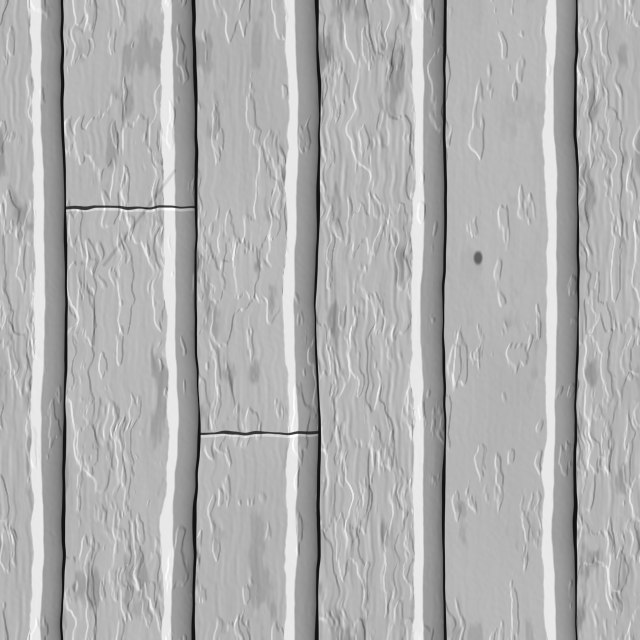
Write a Shadertoy shader that draws this texture map.

```glsl
const float FIRST_SEAM = 0.1;
const float SEAMS[6] = float[6](0.0, 0.206, 0.396, 0.593, 0.8, 1.0);
const float WEAR[5] = float[5](0.56, 0.58, 0.72, 0.08, 0.68);
const float GRAIN[5] = float[5](0.35, 0.35, 0.9, 0.12, 0.65);

float hash(vec2 p) {
    return fract(sin(dot(p, vec2(127.1, 311.7))) * 43758.5453);
}

// Value noise that wraps after the given number of cells
float noise(vec2 uv, vec2 cells, float seed) {
    vec2 p = uv * cells;
    vec2 i = floor(p);
    vec2 f = fract(p);
    f = f * f * (3.0 - 2.0 * f);
    vec2 lo = mod(i, cells) + seed;
    vec2 hi = mod(i + 1.0, cells) + seed;
    float bottom = mix(hash(lo), hash(vec2(hi.x, lo.y)), f.x);
    float top = mix(hash(vec2(lo.x, hi.y)), hash(hi), f.x);
    return mix(bottom, top, f.y);
}

float fbm(vec2 uv, vec2 cells, float seed) {
    float sum = 0.0;
    float amplitude = 0.533;
    for (int octave = 0; octave < 4; octave++) {
        sum += amplitude * noise(uv, cells, seed + float(octave) * 17.0);
        cells *= 2.0;
        amplitude *= 0.5;
    }
    return sum;
}

// Flaking paint layers over fine wood grain
float paintHeight(vec2 uv, float wear, float grain) {
    uv.x += 0.008 * (noise(uv, vec2(24.0, 40.0), 3.0) - 0.5);
    float level = mix(0.76, 0.5, wear);
    float largeFlakes = smoothstep(-0.03, 0.03, fbm(uv, vec2(32.0, 9.0), 11.0) - level);
    float smallFlakes = smoothstep(-0.04, 0.04, fbm(uv, vec2(56.0, 14.0), 29.0) - level - 0.03);
    float fibres = noise(uv, vec2(190.0, 18.0), 41.0);
    float pores = noise(uv, vec2(180.0, 150.0), 53.0);
    return -largeFlakes - 0.8 * smallFlakes + grain * fibres + 0.12 * pores;
}

float band(float x, float lo, float hi, float blur) {
    return smoothstep(lo - blur, lo + blur, x) - smoothstep(hi - blur, hi + blur, x);
}

float segmentDistance(vec2 p, vec2 a, vec2 b) {
    vec2 ab = b - a;
    float along = clamp(dot(p - a, ab) / dot(ab, ab), 0.0, 1.0);
    return length(p - a - ab * along);
}

// Dark break across a board, with a lit lower lip
float buttJoint(float tone, vec2 uv, float y, float blur) {
    float offset = uv.y - y + 0.004 * (noise(uv, vec2(60.0, 1.0), 61.0) - 0.5);
    float gap = 0.0008 + 0.0022 * noise(uv, vec2(45.0, 2.0), 67.0);
    tone += 0.12 * band(offset, -0.006, -gap, blur);
    return mix(tone, 0.12, 0.85 * band(offset, -gap, gap, blur));
}

void mainImage(out vec4 fragColor, in vec2 fragCoord) {
    vec2 uv = fragCoord / iResolution.xy;
    float blur = max(0.75 / iResolution.y, 0.001);

    // Locate the board and the distances to its two seams
    float wobble = 0.012 * (noise(uv, vec2(5.0, 6.0), 71.0) - 0.5)
                 + 0.003 * (noise(uv, vec2(5.0, 38.0), 73.0) - 0.5);
    float x = fract(uv.x - FIRST_SEAM + wobble);
    int board = 0;
    for (int i = 1; i < 5; i++) {
        if (x >= SEAMS[i]) board = i;
    }
    float fromLeft = x - SEAMS[board];
    float fromRight = SEAMS[board + 1] - x;

    // Wear grows in patches and along the left edge
    float patches = fbm(uv, vec2(10.0, 5.0), 79.0) - 0.5;
    float wear = WEAR[board] + 0.7 * patches + 0.25 * exp(-fromLeft / 0.01);
    if (board == 3) wear += 0.3 * smoothstep(0.51, 0.49, uv.y);
    float ragged = 0.012 * (fbm(uv, vec2(8.0, 22.0), 83.0) - 0.5);
    float face = smoothstep(-blur, blur, fromRight - 0.049 + ragged);
    wear = clamp(wear, 0.0, 0.95) * mix(0.25, 1.0, face);

    // Side lighting of the paint relief
    vec2 lightStep = vec2(0.0013, 0.0007);
    float grain = GRAIN[board] * mix(0.2, 1.0, face);
    float relief = paintHeight(uv - lightStep, wear, grain)
                 - paintHeight(uv + lightStep, wear, grain);
    float tone = 0.715 + 0.05 * patches;

    // Shaded groove and bright bevel
    float groove = mix(0.53, 0.62, smoothstep(0.002, 0.03, fromRight));
    tone = mix(groove + 0.05 * patches, tone, face);
    float bevel = band(fromRight, 0.033 + 0.3 * ragged, 0.049 - ragged, blur * 1.5);
    tone = mix(tone, 0.91, bevel);
    tone += clamp(0.17 * relief, -0.3, 0.2) * mix(1.0, 0.5, bevel);
    tone -= 0.16 * wear * face * smoothstep(0.62, 0.76, fbm(uv, vec2(40.0, 12.0), 89.0));

    // Joints, knot and diagonal scratch
    if (board == 0) tone = buttJoint(tone, uv, 0.676, blur);
    if (board == 1) tone = buttJoint(tone, uv, 0.323, blur);
    float knot = length((uv - vec2(0.747, 0.597)) * vec2(1.0, 0.65));
    tone = mix(tone, 0.32, 0.85 * smoothstep(0.009, 0.004, knot));
    float scratch = segmentDistance(uv, vec2(0.163, 0.586), vec2(0.273, 0.733));
    tone -= 0.09 * smoothstep(0.004, 0.001, scratch);

    // Dark seams with a soft shadow on the groove side
    float seamWidth = 0.0012 + 0.0026 * noise(uv, vec2(5.0, 16.0), 97.0);
    float seam = min(fromLeft, fromRight + 0.001);
    tone *= 1.0 - 0.4 * exp(-fromRight / 0.004);
    tone = mix(0.07, tone, smoothstep(seamWidth - blur, seamWidth + blur, seam));

    fragColor = vec4(vec3(clamp(tone, 0.0, 1.0)), 1.0);
}
```
